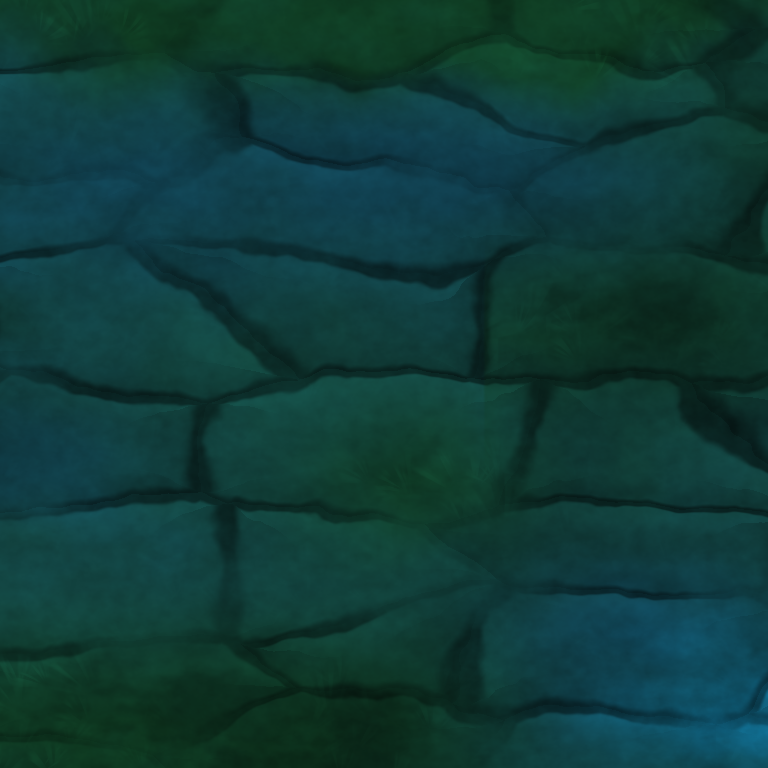
Reproduce this background procedurally as a Shadertoy shader.

```glsl
#define TEAL vec3(0.070, 0.262, 0.250)
#define BLUE vec3(0.062, 0.245, 0.305)
#define MOSS vec3(0.058, 0.235, 0.135)
#define POOL vec3(0.060, 0.400, 0.530)
#define STONE_GRID vec2(2.7, 6.8)
#define CRACK_WIDTH 0.075
#define CRACK_DEPTH 0.42
#define TUFT_GRID 10.0
#define TUFT_LIGHT 0.30

vec2 hash2(vec2 p) {
    vec3 q = fract(p.xyx * vec3(0.1031, 0.1030, 0.0973));
    q += dot(q, q.yzx + 33.33);
    return fract((q.xx + q.yz) * q.zy);
}

float noise(vec2 p) {
    vec2 i = floor(p), f = fract(p);
    f = f * f * (3.0 - 2.0 * f);
    return mix(mix(hash2(i).x, hash2(i + vec2(1, 0)).x, f.x),
               mix(hash2(i + vec2(0, 1)).x, hash2(i + vec2(1, 1)).x, f.x), f.y);
}

float fbm(vec2 p) {
    float sum = 0.0, amp = 0.5;
    for (int i = 0; i < 5; i++) {
        sum += amp * noise(p);
        p = mat2(1.6, 1.2, -1.2, 1.6) * p + 7.3;
        amp *= 0.5;
    }
    return sum;
}

float blob(vec2 p, vec2 center, vec2 radius) {
    vec2 d = (p - center) / radius;
    return exp(-dot(d, d));
}

// Stone cells: x = distance to the seam, y = seam direction, z = stone id
vec3 stones(vec2 p) {
    vec2 cell = floor(p), f = fract(p), nearest = vec2(0), home = vec2(0);
    float best = 9.0;
    for (int y = -1; y <= 1; y++)
    for (int x = -1; x <= 1; x++) {
        vec2 g = vec2(x, y);
        vec2 r = g + 0.12 + 0.76 * hash2(cell + g) - f;
        if (dot(r, r) < best) { best = dot(r, r); nearest = r; home = g; }
    }
    float edge = 9.0, up = 0.0;
    for (int y = -2; y <= 2; y++)
    for (int x = -2; x <= 2; x++) {
        vec2 g = home + vec2(x, y);
        vec2 r = g + 0.12 + 0.76 * hash2(cell + g) - f;
        vec2 gap = r - nearest;
        if (dot(gap, gap) > 0.0001) {
            float d = dot(0.5 * (r + nearest), normalize(gap));
            if (d < edge) { edge = d; up = normalize(gap).y; }
        }
    }
    return vec3(edge, up, hash2(cell + home + 5.0).x);
}

// Fans of curved blades growing from scattered roots
float tufts(vec2 p) {
    vec2 q = p * TUFT_GRID, cell = floor(q);
    float light = 0.0;
    for (int y = -1; y <= 1; y++)
    for (int x = -1; x <= 1; x++) {
        vec2 id = cell + vec2(x, y), rnd = hash2(id + 31.0);
        vec2 d = q - id - rnd;
        float r = length(d), lean = (rnd.x - 0.5) * 2.2;
        float angle = atan(d.x, d.y) + 0.4 * r * (rnd.y - 0.5);
        float blade = smoothstep(0.4, 0.8, noise(vec2(angle * 9.0, r * 1.5) + rnd * 40.0));
        float fan = smoothstep(1.1, 0.3, abs(angle - lean));
        float reach = smoothstep(0.1, 0.55, r) * smoothstep(1.0, 0.65, r);
        light = max(light, blade * fan * reach * rnd.y);
    }
    return light;
}

void mainImage(out vec4 fragColor, in vec2 fragCoord) {
    vec2 p = fragCoord / iResolution.xy;
    float cloud = fbm(p * 4.0 + 3.0) - 0.48;
    float wash = fbm(p * vec2(9.0, 17.0)) - 0.48;
    float grain = fbm(p * vec2(65.0, 80.0)) - 0.48;

    // Broad colour zones
    float moss = smoothstep(0.84, 1.0, p.y + 0.25 * cloud);
    moss += smoothstep(0.26, 0.04, p.y + 0.2 * cloud) * smoothstep(0.8, 0.5, p.x);
    moss += 0.95 * blob(p, vec2(0.86, 0.57), vec2(0.30, 0.12)) * smoothstep(0.628, 0.633, p.x);
    moss += 0.8 * blob(p, vec2(0.56, 0.36), vec2(0.20, 0.10));
    moss += 0.6 * blob(p, vec2(1.0, 0.82), vec2(0.16, 0.14));
    moss = clamp(moss + 0.9 * cloud + 0.3 * wash, 0.0, 1.0);
    float blue = blob(p, vec2(0.2, 0.75), vec2(0.36, 0.13));
    blue += 0.8 * blob(p, vec2(0.65, 0.77), vec2(0.22, 0.10));
    blue += 0.8 * blob(p, vec2(0.0, 0.40), vec2(0.20, 0.09));
    blue += 0.9 * blob(p, vec2(0.86, 0.16), vec2(0.22, 0.13));
    blue = clamp(blue + 0.7 * wash, 0.0, 1.0);
    float pool = blob(p, vec2(1.0, 0.06), vec2(0.20, 0.13)) * (0.9 + 0.9 * wash);
    vec3 color = mix(mix(TEAL, MOSS, moss), BLUE, blue * (1.0 - 0.6 * moss));
    color = mix(color, POOL, clamp(pool, 0.0, 1.0));

    // Flat stones: crisp lit upper rims, soft shaded undersides
    vec2 warp = vec2(fbm(p * 5.0 + 11.0), fbm(p * 5.0 + 23.0)) - 0.48;
    vec3 stone = stones((p + warp * vec2(0.16, 0.09)) * STONE_GRID + vec2(0.3, 0.6));
    float top = smoothstep(-0.3, 0.5, stone.y);
    float seam = smoothstep(0.25, 0.65, noise(p * vec2(5.0, 8.0) + 9.0));
    seam = (0.2 + 0.8 * seam) * (1.0 - 0.55 * moss);
    float width = CRACK_WIDTH * (0.45 + 1.1 * noise(p * 11.0));
    float crack = smoothstep(width, width * mix(0.1, 0.6, top), stone.x);
    float shade = smoothstep(0.32, 0.0, stone.x) * (1.0 - top);
    float rim = smoothstep(width * 0.8, width * 1.2, stone.x) * smoothstep(0.35, 0.08, stone.x) * top;
    float light = 1.0 + 0.13 * (stone.z - 0.5) + 0.30 * wash + 0.30 * cloud;
    light += seam * (0.12 * rim - 0.14 * shade);
    light *= 1.0 - CRACK_DEPTH * crack * seam;

    // Mossy blades, dark hollows and fine canvas grain
    float growth = smoothstep(0.35, 0.9, moss) * smoothstep(0.3, 0.6, noise(p * 6.0 + 17.0));
    light += TUFT_LIGHT * (tufts(p) + 0.6 * tufts(p * 1.9 + 4.0) - 0.2) * (0.12 + 0.88 * growth);
    light -= 0.22 * moss * smoothstep(0.0, 0.2, fbm(p * vec2(6.0, 12.0) + 41.0) - 0.48);
    light += 0.20 * grain;
    fragColor = vec4(clamp(color * light, 0.0, 1.0), 1.0);
}
```
